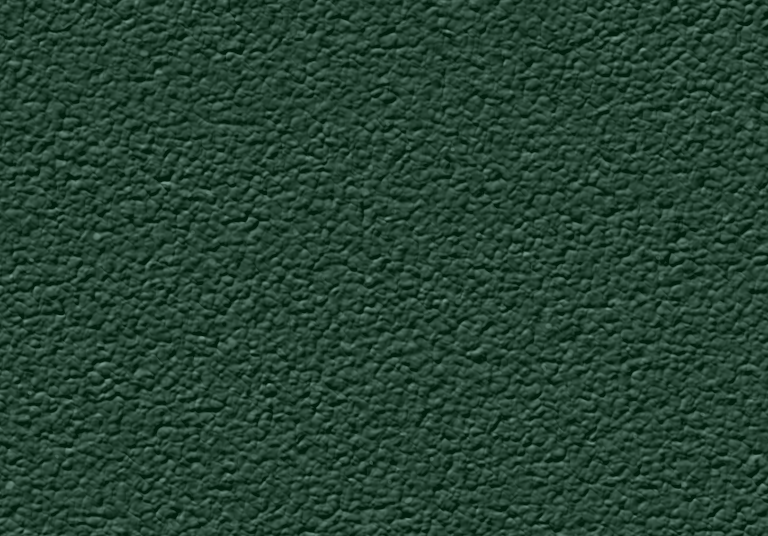
Reproduce this texture procedurally as a Shadertoy shader.

```glsl
vec3 hash3(vec2 cell) {
    vec3 q = fract(vec3(cell.xyx) * vec3(0.1031, 0.1030, 0.0973));
    q += dot(q, q.yxz + 33.33);
    return fract((q.xxy + q.yzz) * q.zyx);
}

float valueNoise(vec2 p) {
    vec2 cell = floor(p);
    vec2 f = fract(p);
    f = f * f * (3.0 - 2.0 * f);
    float low = mix(hash3(cell).x, hash3(cell + vec2(1, 0)).x, f.x);
    float high = mix(hash3(cell + vec2(0, 1)).x, hash3(cell + vec2(1, 1)).x, f.x);
    return mix(low, high, f.y);
}

// Height of rounded grains, melted together by a smooth maximum
float grains(vec2 p) {
    vec2 cell = floor(p);
    float sum = 0.0;
    for (int y = -1; y <= 1; y++) {
        for (int x = -1; x <= 1; x++) {
            vec2 id = cell + vec2(x, y);
            vec3 rnd = hash3(id);
            vec2 d = p - id - rnd.xy;
            float radius = mix(0.6, 0.95, rnd.z);
            float dome = 1.0 - dot(d, d) / (radius * radius);
            sum += exp(5.0 * dome * mix(0.5, 1.0, fract(rnd.z * 7.0)));
        }
    }
    return log(sum) / 5.0;
}

// Main grains, fine grit and shallow lumps
float relief(vec2 p) {
    vec2 warp = vec2(valueNoise(p * 60.0), valueNoise(p * 60.0 + 71.0)) * 0.006;
    vec2 q = (p + warp) * vec2(0.92, 1.06);
    mat2 turn = mat2(0.8, 0.6, -0.6, 0.8);
    return grains(q * 72.0 + 5.0)
         + 0.45 * grains(turn * q * 118.0 + 240.0)
         + 0.3 * valueNoise(q * 40.0 + 90.0);
}

// Sparse pale chips of varied size and strength
float chips(vec2 p) {
    vec2 cell = floor(p);
    vec3 rnd = hash3(cell + 210.0);
    vec3 kind = hash3(cell + 470.0);
    vec2 d = fract(p) - mix(vec2(0.3), vec2(0.7), rnd.xy);
    d.y *= 1.1;
    float radius = mix(0.1, 0.2, kind.y);
    float disc = 1.0 - smoothstep(radius * 0.5, radius * 1.3, length(d));
    return disc * step(0.85, rnd.z) * mix(0.35, 1.0, kind.x);
}

void mainImage(out vec4 fragColor, in vec2 fragCoord) {
    vec2 p = fragCoord / iResolution.y;

    // Light falls from above, a little from the left
    vec2 towardLight = vec2(-0.0017, 0.0044);
    float height = relief(p);
    float slope = height - relief(p + towardLight);

    // Faint horizontal bands vary the depth of the relief
    float band = valueNoise(p * vec2(2.5, 11.0) + 13.0);
    float chip = chips(p * 24.0 + 0.12 * valueNoise(p * 90.0));
    float depth = 0.29 * mix(0.85, 1.15, band) * (1.0 - 0.5 * chip);
    float tone = 0.162 + depth * slope + 0.07 * (height - 1.18);

    // Soft grit and pale chips
    tone += 0.05 * (valueNoise(p * 150.0 + 57.0) - 0.5);
    tone += 0.16 * chip;
    tone = clamp(tone, 0.005, 0.46);

    vec3 green = vec3(tone, 0.108 + 1.03 * tone, 0.045 + 1.05 * tone);
    fragColor = vec4(green, 1.0);
}
```
